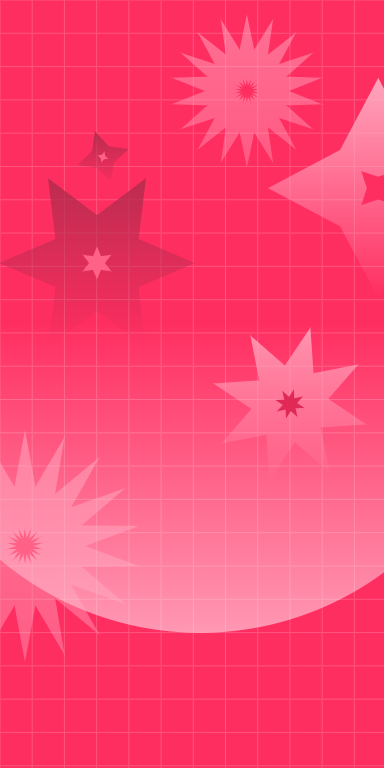
Reproduce this background procedurally as a WebGL 1 fragment shader.

```glsl
precision highp float;
// Pink poster background: a fading disc, a thin grid and translucent hollow stars.

uniform vec2 u_resolution;

const vec3 ROSE = vec3(1.0, 0.18, 0.38);
const vec3 PALE = vec3(1.0, 0.70, 0.78);
const vec3 WINE = vec3(0.70, 0.17, 0.30);
const vec3 CORAL = vec3(1.0, 0.38, 0.53);
const vec3 CRIMSON = vec3(0.88, 0.16, 0.34);
const float PI = 3.14159265;

// Antialiased coverage of a signed distance, one pixel wide.
float coverage(float dist) {
  return clamp(0.5 - dist * u_resolution.x, 0.0, 1.0);
}

// Signed edge distance of a star; turn is clockwise from straight up.
float starDistance(vec2 p, float points, float radius, float innerRatio, float turn) {
  float halfSector = PI / points;
  float angle = atan(p.x, -p.y) - turn;
  angle = abs(mod(angle + halfSector, 2.0 * halfSector) - halfSector);
  vec2 q = length(p) * vec2(cos(angle), sin(angle));
  vec2 tip = vec2(radius, 0.0);
  vec2 valley = radius * innerRatio * vec2(cos(halfSector), sin(halfSector));
  vec2 edge = normalize(valley - tip);
  vec2 fromTip = q - tip;
  return fromTip.x * edge.y - fromTip.y * edge.x;
}

// Star whose opacity runs from fade.x at its top to fade.y at its bottom.
vec3 paintStar(vec3 base, vec2 p, float points, float radius, float innerRatio,
               float turn, vec3 tint, vec2 fade) {
  float opacity = mix(fade.x, fade.y, clamp(0.5 + 0.5 * p.y / radius, 0.0, 1.0));
  float shape = coverage(starDistance(p, points, radius, innerRatio, turn));
  return mix(base, tint, shape * opacity);
}

// Small solid star used as the centre of a larger one.
vec3 paintCore(vec3 base, vec2 p, float points, float radius, float turn, vec3 tint) {
  return paintStar(base, p, points, radius, 0.48, turn, tint, vec2(1.0));
}

// Disc that brightens from its middle to its lower rim.
vec3 paintDisc(vec3 base, vec2 p, float radius) {
  float glow = clamp(p.y / radius, 0.0, 1.0);
  return mix(base, PALE, coverage(length(p) - radius) * glow * 0.8);
}

// Thin lines at every whole multiple of the cell size.
vec3 paintGrid(vec3 base, vec2 p, vec2 cell, float width) {
  vec2 gap = abs(mod(p + 0.5 * cell, cell) - 0.5 * cell) - 0.5 * width;
  return mix(base, vec3(1.0), 0.19 * coverage(min(gap.x, gap.y)));
}

void main() {
  // Canvas width is one unit; y grows downward from the top edge.
  vec2 p = vec2(gl_FragCoord.x, u_resolution.y - gl_FragCoord.y) / u_resolution.x;

  vec3 color = paintDisc(ROSE, p - vec2(0.521, 0.841), 0.807);
  color = paintGrid(color, p, vec2(0.0839, 0.0867), 0.0026);

  // Many-pointed bursts
  vec2 q = p - vec2(0.643, 0.237);
  color = paintStar(color, q, 18.0, 0.199, 0.55, 0.0, PALE, vec2(0.50, 0.33));
  color = paintCore(color, q, 18.0, 0.031, 0.0, ROSE);
  q = p - vec2(0.065, 1.422);
  color = paintStar(color, q, 18.0, 0.302, 0.52, 0.0, PALE, vec2(0.48, 0.36));
  color = paintCore(color, q, 18.0, 0.047, 0.0, CORAL);

  // Pale stars
  q = p - vec2(0.985, 0.490);
  color = paintStar(color, q, 4.0, 0.287, 0.49, 0.0, PALE, vec2(0.90, 0.0));
  color = paintCore(color, q, 4.0, 0.062, PI / 4.0, ROSE);
  q = p - vec2(0.755, 1.052);
  color = paintStar(color, q, 8.0, 0.206, 0.49, PI / 12.0, PALE, vec2(0.80, 0.0));
  color = paintCore(color, q, 8.0, 0.039, PI / 12.0, CRIMSON);

  // Dark stars
  q = p - vec2(0.268, 0.409);
  color = paintStar(color, q, 4.0, 0.070, 0.46, -0.30, WINE, vec2(0.95, 0.05));
  color = paintCore(color, q, 4.0, 0.014, 0.3, CORAL);
  q = p - vec2(0.2526, 0.685);
  color = paintStar(color, q, 6.0, 0.2552, 0.49, PI / 6.0, WINE, vec2(0.95, -0.08));
  color = paintCore(color, q, 6.0, 0.043, 0.0, CORAL);

  gl_FragColor = vec4(color, 1.0);
}
```
